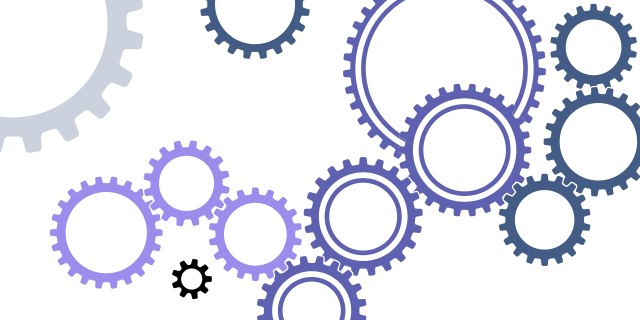
A Shadertoy shader for this background:

```glsl
const float TAU = 6.283185;
const float TOOTH_DEPTH = 0.42;   // tooth sizes, as shares of the tooth pitch
const float TOOTH_WIDTH = 0.19;
const float TOOTH_TAPER = 0.10;
const float TOOTH_ROUND = 0.09;
const float FILLET = 0.10;
const float RING_WIDTH = 0.0145;  // lengths, as shares of the canvas height
const float GROOVE_END = 0.0325;
const float HALO = 0.004;
const int FUSED_GEAR = 3;         // merges with the gear below it, without a halo

const vec3 PAPER = vec3(1.0);
const int PURPLE = 2;
const vec3 INKS[5] = vec3[5](
    vec3(0.80, 0.82, 0.87),   // mist
    vec3(0.26, 0.36, 0.52),   // slate
    vec3(0.37, 0.38, 0.69),   // purple
    vec3(0.61, 0.55, 0.92),   // lavender
    vec3(0.0));               // black

const int GEAR_COUNT = 13;
const int INK_OF[13] = int[13](0, 1, 2, 2, 2, 2, 1, 1, 1, 3, 3, 3, 4);

// Centre x, centre y, tip radius
const vec3 PLACES[13] = vec3[13](
    vec3(0.039, 0.930, 0.411), vec3(0.797, 0.987, 0.172),
    vec3(1.389, 0.786, 0.317), vec3(1.452, 0.531, 0.208),
    vec3(1.135, 0.323, 0.186), vec3(0.974, 0.029, 0.172),
    vec3(1.855, 0.852, 0.136), vec3(1.870, 0.557, 0.171),
    vec3(1.702, 0.313, 0.144), vec3(0.332, 0.273, 0.176),
    vec3(0.583, 0.427, 0.135), vec3(0.798, 0.268, 0.146),
    vec3(0.599, 0.128, 0.063));

// Hole radius, tooth count, angle of one tooth in degrees
const vec3 SHAPES[13] = vec3[13](
    vec3(0.297, 20, -8.5), vec3(0.125, 20, 9),
    vec3(0.246, 37, 183), vec3(0.129, 26, 0),
    vec3(0.106, 21, 90), vec3(0.091, 20, 81),
    vec3(0.087, 18, 90), vec3(0.121, 21, 180),
    vec3(0.093, 18, 90), vec3(0.127, 22, 180),
    vec3(0.086, 16, 13), vec3(0.098, 18, 90),
    vec3(0.033, 9, 0));

float smoothUnion(float a, float b, float k) {
    float h = max(k - abs(a - b), 0.0) / k;
    return min(a, b) - 0.25 * h * h * k;
}

// Signed distance to the solid outline of a toothed wheel
float wheelDistance(vec2 p, float tipRadius, float teeth, float turn) {
    float stepAngle = TAU / teeth;
    float pitch = stepAngle * tipRadius;
    float root = tipRadius - TOOTH_DEPTH * pitch;

    // Fold every tooth onto the x axis
    float angle = p == vec2(0.0) ? 0.0 : atan(p.y, p.x) - turn;
    angle = (fract(angle / stepAngle + 0.5) - 0.5) * stepAngle;
    vec2 q = length(p) * vec2(cos(angle), sin(angle));

    float halfWidth = TOOTH_WIDTH * pitch + TOOTH_TAPER * (tipRadius - q.x);
    float corner = TOOTH_ROUND * pitch;
    vec2 edge = vec2(abs(q.x - root) - (tipRadius - root),
                     abs(q.y) - halfWidth) + corner;
    float tooth = length(max(edge, 0.0)) + min(max(edge.x, edge.y), 0.0) - corner;
    return smoothUnion(length(p) - root, tooth, FILLET * pitch);
}

float coverage(float d) {
    return clamp(0.5 - d * iResolution.y, 0.0, 1.0);
}

void mainImage(out vec4 fragColor, in vec2 fragCoord) {
    vec2 uv = fragCoord / iResolution.y;
    vec3 color = PAPER;

    for (int i = 0; i < GEAR_COUNT; i++) {
        vec2 p = uv - PLACES[i].xy;
        float radius = length(p);
        float hole = SHAPES[i].x;
        float wheel = wheelDistance(p, PLACES[i].z, SHAPES[i].y, radians(SHAPES[i].z));

        // Paper underlay separates meshing teeth
        float halo = i == FUSED_GEAR ? 0.0 : HALO;
        color = mix(color, PAPER, coverage(wheel - halo));

        // Body, with a groove around the inner ring on purple gears
        float body = max(wheel, hole - radius);
        if (INK_OF[i] == PURPLE) {
            float groove = max(hole + RING_WIDTH - radius, radius - hole - GROOVE_END);
            body = max(body, -groove);
        }
        color = mix(color, INKS[INK_OF[i]], coverage(body));
    }
    fragColor = vec4(color, 1.0);
}
```
